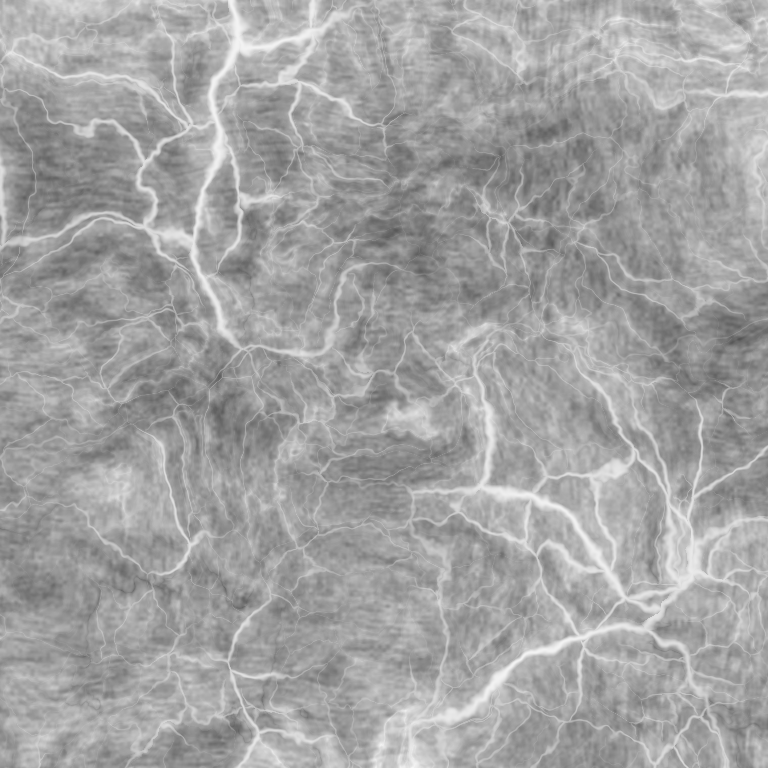
This texture map is drawn by a WebGL 1 fragment shader. Its source:

```glsl
precision highp float;
// Grey marble with branching white veins, cloudy mottling and fine streaked grain.

uniform vec2 u_resolution;

const vec3 STONE = vec3(0.592);
const vec3 VEIN_WHITE = vec3(0.95);

float hash(vec2 p) {
  return fract(sin(dot(p, vec2(127.1, 311.7))) * 43758.5453);
}

vec2 hash2(vec2 p) {
  return vec2(hash(p), hash(p + 57.3));
}

// Smooth value noise in 0..1
float noise(vec2 p) {
  vec2 cell = floor(p);
  vec2 f = fract(p);
  f = f * f * (3.0 - 2.0 * f);
  float low = mix(hash(cell), hash(cell + vec2(1.0, 0.0)), f.x);
  float high = mix(hash(cell + vec2(0.0, 1.0)), hash(cell + vec2(1.0, 1.0)), f.x);
  return mix(low, high, f.y);
}

// Six rotated octaves of noise, centred on zero
float fbm(vec2 p) {
  float sum = 0.0;
  float amplitude = 0.5;
  for (int i = 0; i < 6; i++) {
    sum += amplitude * (noise(p) - 0.5);
    p = mat2(1.6, 1.2, -1.2, 1.6) * p + 17.3;
    amplitude *= 0.5;
  }
  return sum;
}

vec2 warp(vec2 p, float scale, float amount) {
  return p + amount * vec2(fbm(p * scale + 3.1), fbm(p * scale + 41.7));
}

// Distance to the border between the two nearest scattered cell points
float borderDistance(vec2 p) {
  vec2 cell = floor(p);
  vec2 nearest = vec2(8.0);
  vec2 second = vec2(9.0);
  for (int y = -1; y <= 1; y++) {
    for (int x = -1; x <= 1; x++) {
      vec2 id = cell + vec2(float(x), float(y));
      vec2 offset = id + hash2(id) - p;
      float d = dot(offset, offset);
      if (d < dot(nearest, nearest)) {
        second = nearest;
        nearest = offset;
      } else if (d < dot(second, second)) {
        second = offset;
      }
    }
  }
  return dot(0.5 * (nearest + second), normalize(second - nearest));
}

// Vein network whose width and strength swell and fade along its length
float veins(vec2 p, float scale, float width, float seed) {
  float d = borderDistance(p * scale + seed) / scale;
  float swell = smoothstep(0.25, 0.9, noise(p * scale * 0.9 + seed * 2.0));
  float w = width * mix(0.45, 2.2, swell * swell);
  float core = exp(-d * d / (w * w));
  float halo = 0.38 * exp(-d / (w * 3.5));
  return max(core, halo) * mix(0.12, 1.0, swell);
}

// Thin wandering line along the zero contour of noise
float fibres(vec2 p, float scale, float sharpness) {
  return exp(-abs(fbm(p * scale)) * sharpness);
}

// Fine scratches whose direction changes from patch to patch
float streaks(vec2 p) {
  float across = noise(p * vec2(55.0, 210.0)) - 0.5;
  float upward = noise(p * vec2(210.0, 70.0) + 9.0) - 0.5;
  return mix(across, upward, smoothstep(0.35, 0.65, noise(p * 4.0 + 23.0)));
}

void main() {
  vec2 uv = gl_FragCoord.xy / u_resolution;
  vec2 p = warp(uv, 5.0, 0.24);

  // Clouds, mottling and grain
  float tone = 0.36 * fbm(uv * 4.0 + 11.0);
  tone += 0.34 * fbm(p * 34.0 + 5.0);
  tone += 0.13 * streaks(warp(uv, 3.0, 0.1));
  tone += 0.09 * (noise(uv * 190.0) - 0.5);

  // Soft light wrinkles and narrow dark creases
  float wrinkled = smoothstep(0.3, 0.75, noise(uv * 4.5 + 31.0));
  tone += 0.17 * wrinkled * fibres(p + 2.0, 8.0, 32.0);
  float creased = smoothstep(0.45, 0.8, noise(uv * 5.0 + 71.0));
  tone -= 0.14 * creased * fibres(p + 6.0, 5.0, 70.0);

  // Bold, middling and hairline veins
  float vein = veins(p, 3.3, 0.0048, 4.0);
  vein = max(vein, 0.8 * veins(p, 7.5, 0.0023, 19.0));
  vein = max(vein, 0.5 * veins(warp(p, 14.0, 0.04), 17.0, 0.0016, 37.0));

  vec3 color = mix(STONE + tone, VEIN_WHITE, clamp(vein, 0.0, 1.0));
  gl_FragColor = vec4(clamp(color, 0.0, 1.0), 1.0);
}
```
